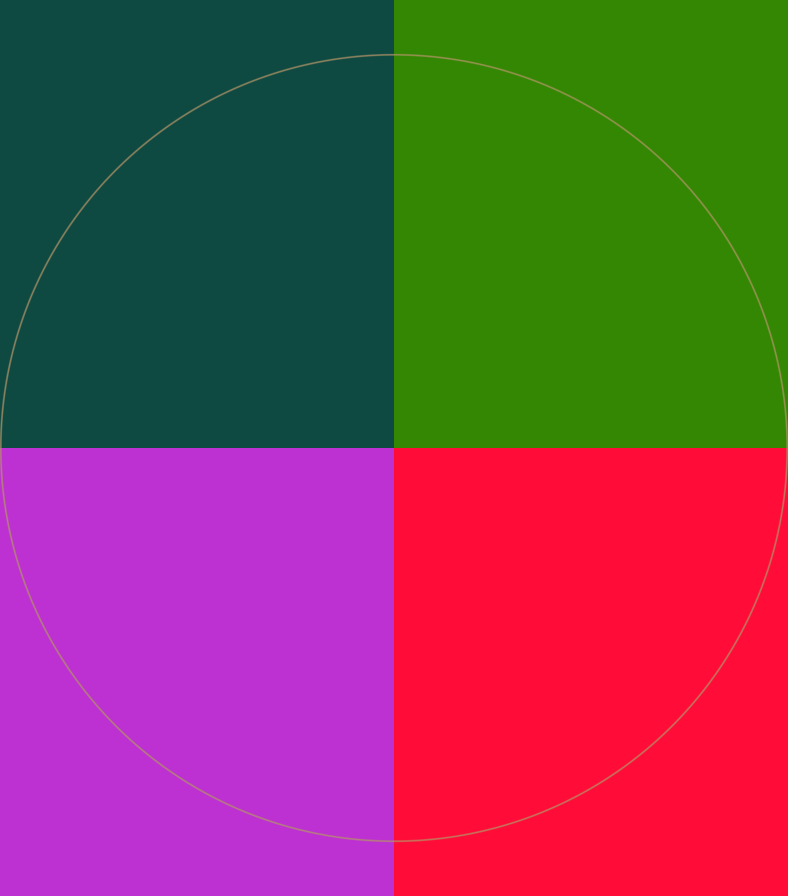
This background is drawn by a WebGL 1 fragment shader. Its source:

```glsl
precision highp float;

uniform vec2 u_resolution;

// Antialiased coverage of the side where d is positive
float coverage(float d, float pixel) {
    return clamp(d / pixel + 0.5, 0.0, 1.0);
}

void main() {
    // Centred coordinates, in units of the canvas width
    vec2 p = (gl_FragCoord.xy - 0.5 * u_resolution) / u_resolution.x;
    float pixel = 1.0 / u_resolution.x;

    // Four flat quadrants
    vec3 teal = vec3(0.06, 0.29, 0.26);
    vec3 green = vec3(0.20, 0.53, 0.01);
    vec3 violet = vec3(0.74, 0.19, 0.82);
    vec3 red = vec3(1.0, 0.05, 0.22);
    float right = coverage(p.x, pixel);
    float top = coverage(p.y, pixel);
    vec3 color = mix(mix(violet, red, right), mix(teal, green, right), top);

    // Hairline circle touching the left and right sides
    float ringDistance = abs(length(p) - 0.499);
    float ring = 1.0 - smoothstep(0.0, 0.0008 + pixel, ringDistance);
    color = mix(color, vec3(0.70, 0.58, 0.40), 0.75 * ring);

    gl_FragColor = vec4(color, 1.0);
}
```
